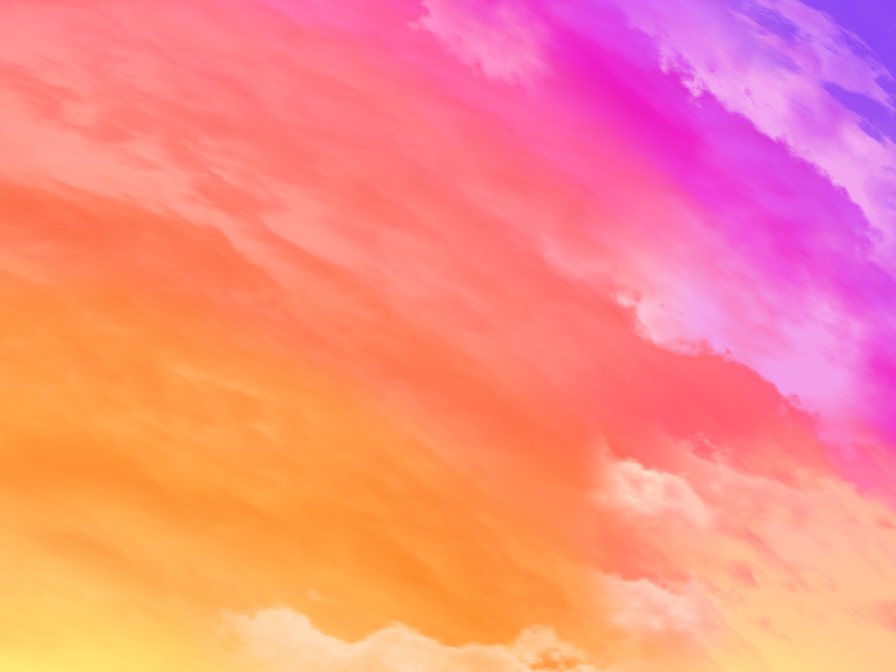
Give the GLSL for this background, as a Shadertoy shader.

```glsl
float hash(vec2 p) {
    return fract(sin(dot(p, vec2(127.1, 311.7))) * 43758.5453);
}

float noise(vec2 p) {
    vec2 i = floor(p), f = fract(p);
    f = f * f * (3.0 - 2.0 * f);
    return mix(mix(hash(i), hash(i + vec2(1, 0)), f.x),
               mix(hash(i + vec2(0, 1)), hash(i + vec2(1, 1)), f.x), f.y);
}

float fbm(vec2 p) {
    float sum = 0.0, amp = 0.5;
    for (int i = 0; i < 6; i++) {
        sum += amp * noise(p);
        p = mat2(1.6, 1.2, -1.2, 1.6) * p + 7.3;
        amp *= 0.53;
    }
    return sum;
}

vec2 turn(vec2 p, float angle) {
    float c = cos(angle), s = sin(angle);
    return vec2(c * p.x + s * p.y, c * p.y - s * p.x);
}

// Sunset ramp from the low yellow light to the violet corner
vec3 skyRamp(float t) {
    const float stops[11] = float[](0.0, 0.17, 0.34, 0.50, 0.66, 0.85, 1.04, 1.18, 1.35, 1.55, 1.85);
    const vec3 tints[11] = vec3[](
        vec3(1.0, 0.89, 0.46), vec3(1.0, 0.72, 0.37), vec3(1.0, 0.62, 0.25),
        vec3(1.0, 0.62, 0.31), vec3(1.0, 0.51, 0.37), vec3(1.0, 0.50, 0.46),
        vec3(1.0, 0.47, 0.51), vec3(1.0, 0.38, 0.62), vec3(0.93, 0.13, 0.79),
        vec3(0.84, 0.28, 0.91), vec3(0.64, 0.34, 0.96));
    vec3 col = tints[0];
    for (int i = 1; i < 11; i++)
        col = mix(col, tints[i], smoothstep(stops[i - 1], stops[i], t));
    return col;
}

// Bank with one ragged edge that fades out over depth; negative depth fades downward
float cloudBank(vec2 p, vec2 centre, float angle, float halfLength, float depth) {
    vec2 u = turn(p - centre, angle);
    float ragged = fbm(u * vec2(13.0, 20.0) + centre * 31.0) - 0.5;
    float across = u.y * sign(depth) + 0.17 * ragged;
    float ends = exp(-pow(abs(u.x + 0.3 * ragged * halfLength) / halfLength, 4.0));
    float wisps = 0.35 + 1.5 * fbm(u * vec2(10.0, 24.0) + 4.0);
    float fade = exp(-pow(max(across, 0.0) / abs(depth), 2.0));
    return clamp(smoothstep(-0.005, 0.03, across) * fade * ends * wisps, 0.0, 1.0);
}

float glow(vec2 p, vec2 centre, vec2 size) {
    vec2 d = (p - centre) / size;
    return exp(-dot(d, d));
}

void mainImage(out vec4 fragColor, in vec2 fragCoord) {
    vec2 p = fragCoord / iResolution.xy * vec2(4.0 / 3.0, 1.0);

    // Curved colour bands crossed by slanted streaks and fine brushed grain
    float band = p.y + 0.1 * p.x + 0.45 * p.x * p.x;
    vec2 flow = turn(p, -0.3 - 0.25 * p.x);
    float broad = fbm(flow * vec2(2.0, 5.5) + 3.0) - 0.5;
    float streak = fbm(flow * vec2(5.0, 15.0) + 1.5 * broad + 11.0) - 0.5;
    float grain = fbm(turn(p, -0.5) * vec2(17.0, 42.0) + 3.0 * streak) - 0.5;
    vec3 col = skyRamp(band + 0.15 * broad + 0.09 * streak + 0.03 * grain);
    col += vec3(0.0, 0.10, 0.09) * broad + vec3(0.02, 0.18, 0.16) * streak
         + vec3(0.02, 0.09, 0.08) * grain;

    // Crimson hollow, deeper orange patches and the warm lower corner
    col = mix(col, vec3(1.0, 0.35, 0.43), 0.85 * glow(p, vec2(1.04, 0.38), vec2(0.17, 0.09)));
    col = mix(col, vec3(1.0, 0.45, 0.27), 0.5 * glow(turn(p - vec2(0.60, 0.48), -0.45), vec2(0), vec2(0.30, 0.05)));
    col = mix(col, vec3(1.0, 0.53, 0.19), 0.6 * glow(p, vec2(0.08, 0.30), vec2(0.14, 0.05)));
    col = mix(col, vec3(1.0, 0.50, 0.24), 0.6 * glow(p, vec2(0.80, 0.27), vec2(0.13, 0.08)));
    float corner = smoothstep(0.84, 1.12, p.x + 0.3 * broad)
                 * (1.0 - smoothstep(0.20, 0.38, p.y + 0.3 * streak));
    vec3 cornerTint = mix(vec3(1.0, 0.54, 0.52), vec3(1.0, 0.79, 0.58),
                          smoothstep(-0.15, 0.2, streak + 0.5 * grain + 0.8 * (p.x - 1.15)));
    col = mix(col, cornerTint, 0.9 * corner);
    col = mix(col, vec3(1.0, 0.89, 0.55), 0.85 * glow(p, vec2(1.12, -0.02), vec2(0.18, 0.08)));

    // Soft salmon wisps on the left
    float wisp = smoothstep(-0.03, 0.22, streak + 0.4 * broad + 0.4 * grain);
    col = mix(col, vec3(1.0, 0.68, 0.64), 0.65 * wisp * glow(turn(p - vec2(0.2, 0.76), -0.5), vec2(0), vec2(0.34, 0.12)));
    col = mix(col, vec3(1.0, 0.70, 0.42), 0.6 * wisp * glow(turn(p - vec2(0.25, 0.44), -0.4), vec2(0), vec2(0.45, 0.08)));

    // Lilac banks in the violet corner with dark violet gaps
    vec3 lilac = vec3(0.95, 0.65, 0.94);
    col = mix(col, lilac, cloudBank(p, vec2(1.16, 0.76), -0.74, 0.27, 0.13));
    col = mix(col, vec3(0.84, 0.55, 0.98), 0.8 * cloudBank(p, vec2(1.14, 0.95), -0.6, 0.24, 0.08));
    float violet = smoothstep(0.0, 0.16, streak + 0.5 * grain) * smoothstep(1.52, 1.72, band);
    col = mix(col, vec3(0.48, 0.20, 0.93), 0.6 * violet);

    // Pink bank on the right and the small tufts above it
    vec3 blush = mix(vec3(1.0, 0.76, 0.80), vec3(0.96, 0.62, 0.91), smoothstep(0.92, 1.08, p.x));
    col = mix(col, blush, cloudBank(p, vec2(1.08, 0.45), -0.56, 0.22, 0.19));
    col = mix(col, vec3(1.0, 0.62, 0.70), 0.75 * cloudBank(p, vec2(0.84, 0.60), -0.5, 0.06, 0.05));
    col = mix(col, vec3(1.0, 0.60, 0.80), 0.85 * cloudBank(p, vec2(0.65, 0.93), -0.65, 0.14, 0.11));

    // Cream tufts lit from above
    vec3 cream = vec3(1.0, 0.85, 0.77);
    col = mix(col, vec3(1.0, 0.73, 0.67), 0.9 * cloudBank(p, vec2(1.18, 0.29), -0.3, 0.17, -0.10));
    col = mix(col, cream, cloudBank(p, vec2(0.99, 0.32), -0.3, 0.09, -0.08));
    col = mix(col, cream, 0.85 * cloudBank(p, vec2(0.99, 0.155), -0.15, 0.10, -0.08));
    col = mix(col, vec3(1.0, 0.85, 0.70), cloudBank(p, vec2(0.64, 0.06), -0.06, 0.29, -0.12));

    fragColor = vec4(clamp(col, 0.0, 1.0), 1.0);
}
```
